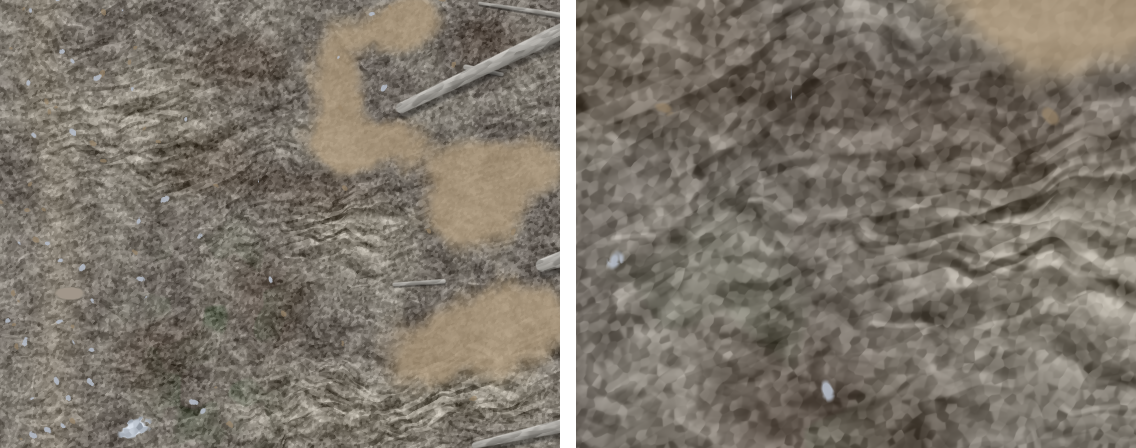
Left: the whole. Right: its middle third, enlarged.
Write a Shadertoy shader that draws this texture.

```glsl
// Aerial view of dry rough ground: bare sand, matted straw, dark soil, logs and pale litter.

// Soft ellipses: centre in xy, radii in zw.
const vec4 sandPatches[7] = vec4[7](
    vec4(0.74, 0.83, 0.07, 0.13), vec4(0.82, 0.69, 0.13, 0.07),
    vec4(1.11, 0.62, 0.18, 0.09), vec4(1.06, 0.50, 0.12, 0.09),
    vec4(0.95, 0.24, 0.13, 0.10), vec4(1.17, 0.26, 0.14, 0.11),
    vec4(0.90, 0.95, 0.12, 0.06));
const vec4 soilPatches[6] = vec4[6](
    vec4(0.52, 0.85, 0.14, 0.07), vec4(0.46, 0.65, 0.12, 0.08),
    vec4(0.36, 0.20, 0.10, 0.12), vec4(1.10, 0.91, 0.11, 0.07),
    vec4(0.62, 0.30, 0.10, 0.13), vec4(0.72, 0.57, 0.17, 0.07));

vec2 hash2(vec2 p) {
    vec3 h = fract(p.xyx * vec3(0.1031, 0.1030, 0.0973));
    h += dot(h, h.yzx + 33.33);
    return fract((h.xx + h.yz) * h.zy);
}

mat2 rotation(float angle) {
    float c = cos(angle), s = sin(angle);
    return mat2(c, -s, s, c);
}

// Cellular noise: random cell values blended by distance to jittered centres.
float cells(vec2 p) {
    vec2 base = floor(p), f = p - base;
    float sum = 0.0, total = 0.0;
    for (int y = -1; y <= 1; y++)
    for (int x = -1; x <= 1; x++) {
        vec2 o = vec2(x, y);
        vec2 d = o + hash2(base + o) - f;
        float weight = exp(-9.0 * dot(d, d));
        sum += weight * hash2(base + o + 71.0).x;
        total += weight;
    }
    return sum / total;
}

// Layered sines, roughly -1 to 1.
float waves(vec2 p) {
    float sum = 0.0, amp = 0.6;
    for (int i = 0; i < 5; i++) {
        p = rotation(1.1) * p * 1.8 + 0.7 * sin(p.yx) + 2.3;
        sum += amp * sin(p.x) * cos(p.y);
        amp *= 0.62;
    }
    return sum;
}

float ellipse(vec2 p, vec4 e) {
    vec2 d = (p - e.xy) / e.zw;
    return exp(-dot(d, d));
}

// Distance along (x, 0 to 1) and away from (y) a segment.
vec2 segment(vec2 p, vec2 a, vec2 b) {
    float t = clamp(dot(p - a, b - a) / dot(b - a, b - a), 0.0, 1.0);
    return vec2(t, length(p - mix(a, b, t)));
}

void addLog(inout vec3 color, vec2 p, vec2 a, vec2 b, float ra, float rb) {
    vec2 s = segment(p, a, b);
    vec2 shade = segment(p + vec2(-0.3, 0.8) * rb, a, b);
    vec2 along = normalize(b - a);
    vec2 q = vec2(dot(p - a, along), dot(p - a, vec2(-along.y, along.x)));
    float radius = mix(ra, rb, s.x);
    color *= 1.0 - 0.35 * smoothstep(1.4, 0.4, shade.y / radius);
    vec3 bark = vec3(0.61, 0.60, 0.58) + 0.13 * clamp(q.y / radius, -1.0, 1.0);
    bark += 0.20 * (cells(q * vec2(45.0, 150.0)) - 0.5);
    color = mix(color, bark, smoothstep(0.002, -0.002, s.y - radius));
}

// Coverage of irregular flecks, one per occupied cell.
float flecks(vec2 p, float scale, float density, float seed) {
    vec2 q = p * scale, base = floor(q);
    float cover = 0.0;
    for (int y = -1; y <= 1; y++)
    for (int x = -1; x <= 1; x++) {
        vec2 id = base + vec2(x, y);
        vec2 h = hash2(id + seed), k = hash2(id + seed + 37.0);
        vec2 d = rotation(6.28 * k.x) * (q - id - h) * vec2(1.0, 1.5);
        float edge = length(d) - 0.08 - 0.14 * k.y;
        edge += 0.12 * (cells(q * 6.0) - 0.5);
        cover = max(cover, step(hash2(id + seed + 91.0).x, density) * smoothstep(0.05, -0.06, edge));
    }
    return cover;
}

void mainImage(out vec4 fragColor, in vec2 fragCoord) {
    vec2 p = fragCoord / iResolution.y;
    vec2 bent = p + 0.035 * vec2(waves(p * 4.0), waves(p * 4.0 + 7.0));

    // Ground zones
    float sand = 0.0, soil = 0.0;
    for (int i = 0; i < 7; i++) sand += ellipse(bent, sandPatches[i]);
    for (int i = 0; i < 6; i++) soil += ellipse(bent, soilPatches[i]);
    float patchy = waves(p * 9.0);
    sand = smoothstep(0.35, 0.85, sand + 0.18 * patchy);
    soil = smoothstep(0.15, 1.0, soil + 0.25 * patchy);
    float path = exp(-pow((bent.x - 0.12 - 0.03 * sin(p.y * 5.0)) / 0.055, 2.0));
    float straw = ellipse(bent, vec4(0.32, 0.73, 0.22, 0.15)) + ellipse(bent, vec4(0.78, 0.08, 0.28, 0.13))
        + ellipse(bent, vec4(0.78, 0.48, 0.15, 0.09)) + ellipse(bent, vec4(1.12, 0.14, 0.16, 0.08));
    straw = clamp(straw, 0.0, 1.0);
    float moss = ellipse(bent, vec4(0.47, 0.31, 0.13, 0.15)) + 0.7 * ellipse(bent, vec4(0.45, 0.10, 0.10, 0.08));
    moss *= smoothstep(0.40, 0.75, cells(p * 17.0));

    // Grain and matted fibres
    float fine = cells(rotation(0.9) * p * vec2(150.0, 190.0)) - 0.5;
    float medium = cells(rotation(-0.6) * bent * vec2(50.0, 75.0)) - 0.5;
    float fibre = cells(rotation(0.3) * bent * vec2(17.0, 125.0)) - 0.5;
    fibre += 0.7 * (cells(rotation(-0.25) * bent * vec2(24.0, 110.0) + 40.0) - 0.5);

    vec3 color = mix(vec3(0.41, 0.385, 0.36), vec3(0.52, 0.50, 0.465), smoothstep(-0.7, 0.7, patchy));
    color = mix(color, vec3(0.55, 0.52, 0.47), 0.75 * path);
    color = mix(color, vec3(0.33, 0.285, 0.25), 0.75 * soil);
    color = mix(color, vec3(0.54, 0.515, 0.46), 0.65 * straw);
    color = mix(color, vec3(0.30, 0.35, 0.27), 0.7 * moss);
    color = mix(color, vec3(0.655, 0.58, 0.475) + 0.03 * patchy, 0.9 * sand);
    float rough = 1.0 - 0.75 * sand;
    color += rough * (0.19 * fine + 0.15 * medium + (0.10 + 0.20 * straw) * fibre);

    // Loose stalks
    for (int i = 0; i < 36; i++) {
        vec2 h = hash2(vec2(i, 5)), k = hash2(vec2(i, 19));
        vec2 start = h * vec2(1.25, 1.0), dir = rotation(-0.2 - 1.2 * (k.x - 0.5)) * vec2(0.03 + 0.07 * k.y, 0.0);
        vec2 s = segment(bent, start, start + dir);
        color += 0.13 * rough * smoothstep(0.0035, 0.0005, s.y) * (1.0 - s.x);
    }

    // Stones and pale litter, densest on the left
    float left = smoothstep(0.60, 0.05, p.x);
    color = mix(color, vec3(0.60, 0.52, 0.41), 0.7 * flecks(p, 24.0, 0.02 + 0.07 * left, 11.0));
    color = mix(color, vec3(0.71, 0.74, 0.79), 0.9 * flecks(p, 23.0, 0.01 + 0.16 * left, 53.0));
    vec2 heap = rotation(0.45) * (p - vec2(0.30, 0.043)) / vec2(0.036, 0.019);
    float crumple = cells(p * 90.0);
    color = mix(color, vec3(0.66, 0.69, 0.73) + 0.35 * (crumple - 0.3), smoothstep(1.1, 0.8, length(heap) + 0.6 * (crumple - 0.5)));
    vec2 slab = (p - vec2(0.155, 0.345)) / vec2(0.032, 0.014);
    color = mix(color, vec3(0.63, 0.59, 0.54), smoothstep(1.1, 0.85, length(slab) + 0.15 * fine));

    // Fallen logs and branches
    addLog(color, p, vec2(1.04, 0.85), vec2(1.12, 0.834), 0.006, 0.004);
    addLog(color, p, vec2(0.896, 0.759), vec2(1.28, 0.943), 0.012, 0.018);
    addLog(color, p, vec2(1.07, 0.993), vec2(1.28, 0.962), 0.003, 0.006);
    addLog(color, p, vec2(1.21, 0.408), vec2(1.28, 0.430), 0.014, 0.020);
    addLog(color, p, vec2(1.06, 0.006), vec2(1.28, 0.055), 0.007, 0.016);
    addLog(color, p, vec2(0.88, 0.365), vec2(0.99, 0.372), 0.004, 0.005);

    fragColor = vec4(clamp(color, 0.0, 1.0), 1.0);
}
```
